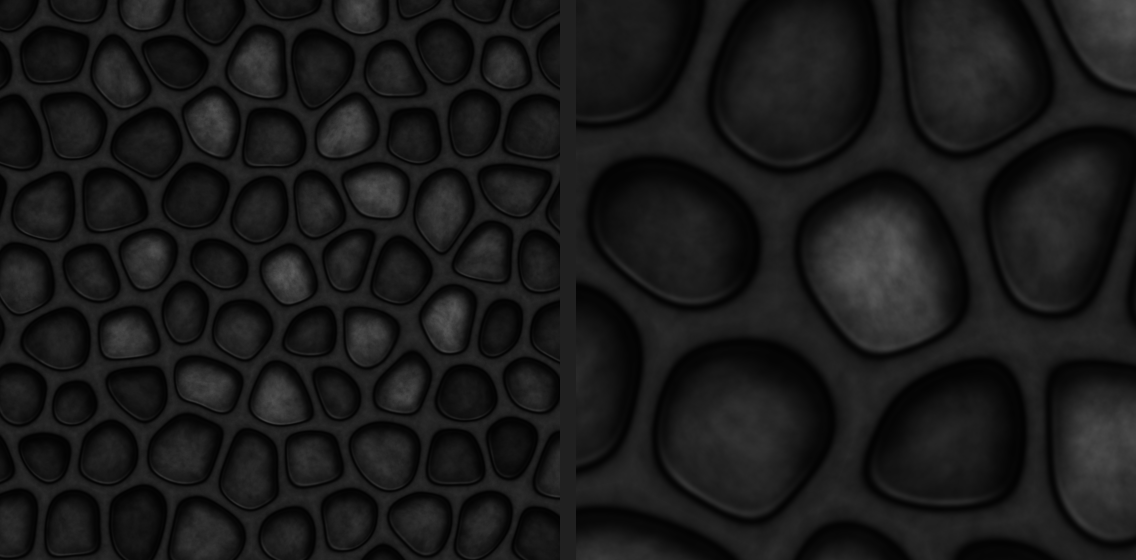
Left: the whole. Right: its middle third, enlarged.
Give the GLSL for this texture, as a WebGL 1 fragment shader.

```glsl
precision highp float;
// Dark rounded cobbles set in grey mortar. A jittered Voronoi grid with a soft
// minimum of its edge distances gives the stones; grooves, a lit lower rim and
// mottled noise shade them.
uniform vec2 u_resolution;

float hash(vec2 p) {
  vec3 q = fract(p.xyx * vec3(0.1031, 0.1030, 0.0973));
  q += dot(q, q.yzx + 33.33);
  return fract((q.x + q.y) * q.z);
}

float noise(vec2 p) {
  vec2 i = floor(p), f = fract(p);
  f = f * f * (3.0 - 2.0 * f);
  return mix(mix(hash(i), hash(i + vec2(1, 0)), f.x),
             mix(hash(i + vec2(0, 1)), hash(i + vec2(1, 1)), f.x), f.y);
}

float fbm(vec2 p) {
  float sum = 0.0, amp = 0.5;
  for (int i = 0; i < 4; i++) {
    sum += amp * noise(p);
    p = mat2(1.6, 1.2, -1.2, 1.6) * p + 7.3;
    amp *= 0.5;
  }
  return sum;
}

// Centre of the stone in a cell, with alternate rows staggered.
vec2 site(vec2 cell) {
  float stagger = 0.5 * mod(cell.y, 2.0) - 0.25;
  vec2 jitter = vec2(hash(cell + 11.7), hash(cell + 47.3)) - 0.5;
  return cell + 0.5 + vec2(stagger, 0.0) + 0.56 * jitter;
}

// Finds the stone's cell, its centre relative to p, the soft distance to its
// border and the outward direction there.
float stoneField(vec2 p, out vec2 id, out vec2 centre, out vec2 outward) {
  vec2 base = floor(p);
  float nearest = 100.0;
  for (int j = -2; j <= 2; j++) {
    for (int i = -2; i <= 2; i++) {
      vec2 cell = base + vec2(i, j);
      vec2 r = site(cell) - p;
      if (dot(r, r) < nearest) {
        nearest = dot(r, r);
        id = cell;
        centre = r;
      }
    }
  }
  float total = 0.0;
  outward = vec2(0.0);
  for (int j = -2; j <= 2; j++) {
    for (int i = -2; i <= 2; i++) {
      vec2 r = site(base + vec2(i, j)) - p;
      vec2 gap = r - centre;
      if (dot(gap, gap) > 0.0001) {
        vec2 dir = normalize(gap);
        float weight = exp(-10.0 * dot(0.5 * (r + centre), dir));
        total += weight;
        outward += weight * dir;
      }
    }
  }
  outward /= total;
  return -log(total) / 10.0;
}

void main() {
  vec2 uv = gl_FragCoord.xy / min(u_resolution.x, u_resolution.y);
  vec2 p = uv * 8.5 + 20.0;
  vec2 warp = vec2(noise(p * 1.7), noise(p * 1.7 + 31.0)) - 0.5;
  p += 0.14 * warp;

  vec2 id, centre, outward;
  float d = stoneField(p, id, centre, outward);
  float inside = d - 0.065 - 0.025 * (hash(id + 5.1) - 0.5);
  float lit = smoothstep(-0.5, 0.95, dot(outward, vec2(-0.35, -0.94)));
  float mottle = fbm(p * 5.0);
  float grain = fbm(p * 16.0 + 9.0);

  // Mortar is lighter where the gaps widen.
  float mortar = mix(0.155, 0.115, smoothstep(-0.1, 0.05, d));
  mortar *= 0.8 + 0.4 * grain;

  // Each stone has its own tone, brighter in the middle of the canvas.
  float h = hash(id + 83.0);
  vec2 fromMiddle = (id + 0.5 - 20.0) / 8.5 - vec2(0.52, 0.6);
  float glow = exp(-5.0 * dot(fromMiddle, fromMiddle));
  float tone = 0.05 + 0.06 * h + glow * (0.035 + 0.14 * h * h * h);
  float dome = smoothstep(-0.04, 0.28, inside + 0.07 * (mottle - 0.5));
  float stone = tone * mix(0.4 + 0.25 * lit, 1.35, dome);
  stone *= 0.5 + 0.65 * mottle + 0.4 * grain;

  // Dark groove around the stone, broad on its upper right side.
  float value = mix(mortar, stone, smoothstep(-0.015, 0.015, inside));
  float reach = inside < 0.0 ? 0.026 : mix(0.1, 0.022, lit);
  float groove = exp(-inside * inside / (reach * reach));
  value *= 1.0 - 0.85 * groove;

  // Thin light rim along the lower left edge.
  float rim = (inside - 0.026) / 0.017;
  value += (0.012 + 0.075 * lit * lit) * exp(-rim * rim) * (0.5 + mottle);

  gl_FragColor = vec4(vec3(max(value, 0.012)), 1.0);
}
```
